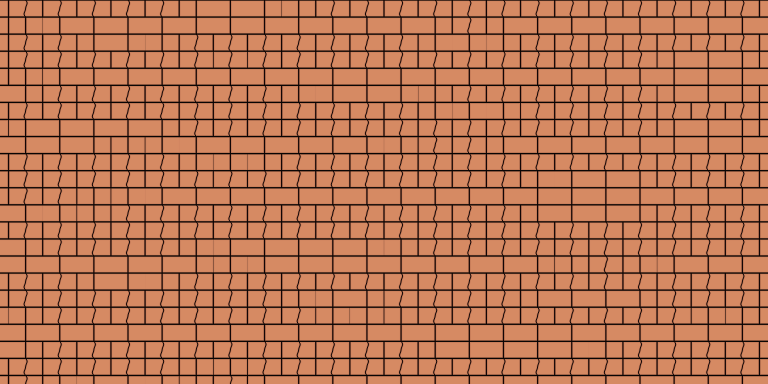
Reproduce this pattern procedurally as a WebGL 1 fragment shader.

```glsl
precision highp float;

uniform vec2 u_resolution;

float hash(vec2 p) {
    return fract(sin(dot(p, vec2(12.9898, 78.233))) * 43758.5453);
}

// Noise that drifts along a row and is independent between rows
float rowNoise(float x, float row) {
    float i = floor(x);
    return mix(hash(vec2(i, row)), hash(vec2(i + 1.0, row)), smoothstep(0.0, 1.0, x - i));
}

// 0 where two half bricks merge into a long one, 1 where the joint is fully open
float jointOpen(float column, float row) {
    float band = smoothstep(0.45, 0.8, cos(1.7453 * row + 0.35));
    float merge = 0.6 * band + rowNoise(column / 7.0, row);
    return 1.0 - smoothstep(0.7, 0.82, merge);
}

// Exact share of a pixel covered by a line of the given width
float lineCover(float offset, float width, float pixel) {
    float h = 0.5 * width;
    return (clamp(offset + 0.5 * pixel, -h, h) - clamp(offset - 0.5 * pixel, -h, h)) / pixel;
}

void main() {
    float pixel = 22.5 / u_resolution.y;
    vec2 grid = gl_FragCoord.xy * pixel + 0.5;
    float row = floor(grid.y);
    float column = floor(grid.x + 0.5);

    // Odd joints fade out; even joints ripple between open neighbours
    float width = 0.072;
    float ripple = 0.0;
    if (mod(column, 2.0) > 0.5) {
        width *= jointOpen(column, row);
    } else {
        float open = min(jointOpen(column - 1.0, row), jointOpen(column + 1.0, row));
        float wavy = step(0.6, open);
        float t = 6.2832 * fract(grid.y);
        ripple = -wavy * (0.075 * sin(t) + 0.025 * sin(2.0 * t));
        width -= 0.014 * wavy;
    }

    float across = grid.x - column - ripple;
    float down = grid.y - floor(grid.y + 0.5);
    float upright = lineCover(across, width, pixel);
    float level = lineCover(down, 0.076, pixel);

    // Clay with a narrow shaded rim beside each joint
    float rim = max(1.0 - smoothstep(0.03, 0.11, abs(down)),
                    (1.0 - smoothstep(0.03, 0.11, abs(across))) * width / 0.072);
    vec3 color = vec3(0.84, 0.54, 0.39) * (1.0 - vec3(0.12, 0.16, 0.17) * rim);

    // Mortar lines
    color = mix(color, vec3(0.07, 0.02, 0.02), upright);
    color = mix(color, vec3(0.03, 0.015, 0.01), level);
    gl_FragColor = vec4(color, 1.0);
}
```
